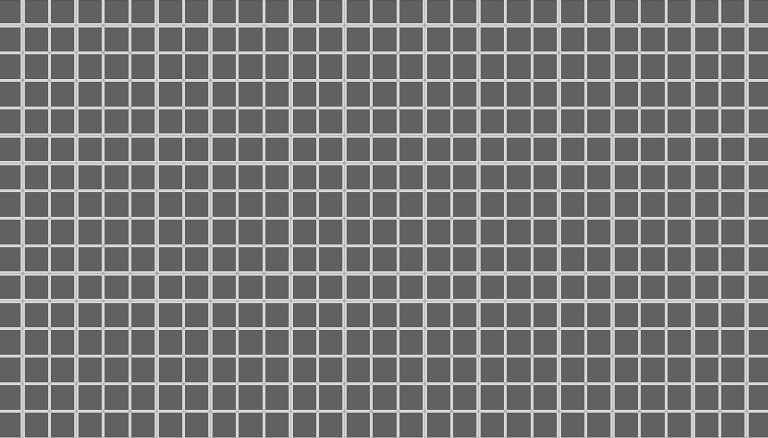
Give the GLSL for this pattern, as a WebGL 2 fragment shader.

```glsl
#version 300 es
precision highp float;

uniform vec2 u_resolution;
out vec4 outColor;

// Lengths are fractions of the canvas width
const vec2 PITCH = vec2(0.03491, 0.03590);
const vec2 FIRST_LINE = vec2(0.0296, 0.0348);
const float UNIT = 1.0 / 512.0;

const vec3 TILE = vec3(0.38);
const vec3 RIM = vec3(0.33);
const vec3 LINE = vec3(0.88);
const vec3 GROOVE = vec3(0.60);
const vec3 JOINT = vec3(0.64);

float hash(vec2 p) {
    return fract(sin(dot(p, vec2(127.1, 311.7))) * 43758.5453);
}

// Smoothed coverage of a shape of the given radius
float cover(float dist, float radius, float pixel) {
    return clamp((radius - dist) / pixel + 0.5, 0.0, 1.0);
}

// 1 when the index falls on either chosen step of a cycle of five
float wideLine(float index, float stepA, float stepB) {
    float m = mod(index + 0.5, 5.0) - 0.5;
    return max(step(abs(m - stepA), 0.25), step(abs(m - stepB), 0.25));
}

// Coverage of one line: x = dark rim, y = light band, z = central groove
vec3 lineLayers(float dist, float wide, float pixel) {
    float halfWidth = mix(0.95, 1.45, wide) * UNIT;
    float rim = cover(dist, halfWidth + 0.65 * UNIT, pixel);
    float band = cover(dist, halfWidth, pixel);
    float groove = cover(dist, 0.4 * UNIT, pixel) * mix(0.12, 0.55, wide);
    return vec3(rim, band, groove);
}

void main() {
    float pixel = 1.0 / u_resolution.x;
    vec2 uv = gl_FragCoord.xy * pixel;

    // Nearest line on each axis
    vec2 grid = (uv - FIRST_LINE) / PITCH;
    vec2 index = floor(grid + 0.5);
    vec2 dist = abs(grid - index) * PITCH;

    // Wide lines recur in groups; the lowest row line stays thin
    float wideX = wideLine(index.x, 0.0, 2.0);
    float wideY = wideLine(index.y, 4.0, 0.0) * step(0.5, index.y);
    vec3 layers = max(lineLayers(dist.x, wideX, pixel),
                      lineLayers(dist.y, wideY, pixel));

    // Tile, rim, band and groove
    vec3 color = mix(TILE, RIM, layers.x);
    color = mix(color, LINE, layers.y);
    color = mix(color, GROOVE, layers.z);

    // Grey joints at the crossings, slightly uneven
    float wear = mix(0.5, 0.9, hash(index));
    float joint = cover(length(dist), 1.1 * UNIT, pixel);
    color = mix(color, JOINT, joint * wear);

    outColor = vec4(color, 1.0);
}
```
